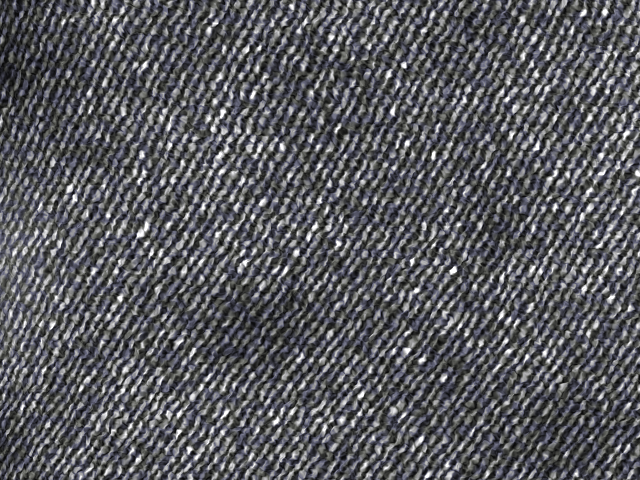
A WebGL 1 fragment shader for this texture:

```glsl
precision highp float;

uniform vec2 u_resolution;

#define WALES 57.0          // diagonal ribs across the width
#define ROWS 54.0           // stitch rows over the height
#define ROW_SHIFT 0.51      // sideways step of the twill per row, in wales
#define STITCH_LEAN 0.32    // slant of one stitch, in wales per row
#define STITCH_SIZE vec2(0.40, 0.95)  // half width in wales, half length in rows
#define GAP_TONE 0.165      // darkness between stitches
#define BLEACH 0.34         // extra light on the most worn stitches
#define FIBRE 0.70          // streaks along the yarn
#define GRAIN 0.26          // fine fuzz over everything
#define COOL_TINT vec3(0.955, 0.965, 1.16)
#define WARM_TINT vec3(1.0, 1.015, 0.965)

float hash(vec2 p) {
    return fract(sin(dot(p, vec2(127.1, 311.7))) * 43758.545);
}

vec2 gradient(vec2 cell) {
    float angle = 6.28318 * hash(cell);
    return vec2(cos(angle), sin(angle));
}

float gradientNoise(vec2 p) {
    vec2 i = floor(p);
    vec2 f = fract(p);
    vec2 w = f * f * f * (f * (f * 6.0 - 15.0) + 10.0);
    vec2 e = vec2(1.0, 0.0);
    float a = dot(gradient(i), f);
    float b = dot(gradient(i + e.xy), f - e.xy);
    float c = dot(gradient(i + e.yx), f - e.yx);
    float d = dot(gradient(i + e.xx), f - e.xx);
    return mix(mix(a, b, w.x), mix(c, d, w.x), w.y);
}

// Two independent noises as an offset
vec2 wobble(vec2 p) {
    return vec2(gradientNoise(p), gradientNoise(p + 63.0));
}

// Soft elliptical patch, 1 at its centre
float patchAt(vec2 uv, vec2 centre, vec2 radius) {
    vec2 q = (uv - centre) / radius;
    return exp(-dot(q, q));
}

// Cloth bends: tighter ribs at the left, flatter diagonals at the bottom
vec2 drape(vec2 uv) {
    float lift = uv.y - 0.5;
    float bend = 0.10 * lift * lift - 0.03 * exp(-12.0 * uv.x);
    return uv + vec2(bend, 0.0) + 0.012 * wobble(uv * 3.0);
}

// Brightest of the overlapping slanted stitches around a point
float stitches(vec2 g) {
    float tone = 0.0;
    for (int j = -1; j <= 1; j++) {
        float row = floor(g.y) + float(j);
        float dy = g.y - row - 0.5;
        float x = g.x - ROW_SHIFT * row - STITCH_LEAN * dy;
        vec2 id = vec2(floor(x), row);
        vec2 d = vec2(fract(x) - 0.5, dy);
        d += vec2(0.18, 0.30) * (vec2(hash(id + 3.7), hash(id + 8.3)) - 0.5);

        float body = 1.0 - smoothstep(0.15, 1.0, length(d / STITCH_SIZE));
        float worn = pow(hash(id + 21.9), 4.0);
        float yarn = 0.27 + 0.32 * hash(id) + BLEACH * worn;
        tone = max(tone, body * yarn);
    }
    return tone;
}

// Broad folds and faded areas
float shading(vec2 uv) {
    float s = 1.0 + 0.22 * gradientNoise(uv * vec2(5.0, 4.0) + 5.0);
    s += 0.12 * gradientNoise(uv * vec2(13.0, 10.0));
    s -= 0.38 * patchAt(uv, vec2(0.00, 0.88), vec2(0.10, 0.20));
    s += 0.28 * patchAt(uv, vec2(0.02, 0.42), vec2(0.09, 0.17));
    s -= 0.30 * patchAt(uv, vec2(0.00, 0.08), vec2(0.06, 0.10));
    s -= 0.24 * patchAt(uv, vec2(0.43, 0.31), vec2(0.16, 0.12));
    s += 0.14 * patchAt(uv, vec2(0.33, 0.58), vec2(0.16, 0.11));
    s -= 0.16 * patchAt(uv, vec2(0.76, 0.50), vec2(0.06, 0.10));
    s -= 0.34 * patchAt(uv, vec2(0.88, 0.08), vec2(0.10, 0.10));
    s += 0.16 * patchAt(uv, vec2(0.98, 0.70), vec2(0.08, 0.30));
    return s;
}

void main() {
    vec2 uv = gl_FragCoord.xy / u_resolution;
    vec2 g = drape(uv) * vec2(WALES, ROWS);

    // Uneven yarn tension, then frayed edges
    g += 0.30 * wobble(g * 0.6);
    g += vec2(0.16, 0.30) * wobble(g * vec2(2.6, 2.2) + 29.0);

    // Fibres follow the slant of the yarn
    vec2 yarnSpace = vec2(g.x - STITCH_LEAN * g.y, g.y);
    float fibre = gradientNoise(yarnSpace * vec2(3.6, 1.3));
    float grain = gradientNoise(g * vec2(3.4, 2.8) + 41.0);

    float tone = GAP_TONE + stitches(g) * (1.0 + FIBRE * fibre);
    tone += GRAIN * grain;
    tone *= shading(uv);

    // Haze on the faded left fold
    float haze = patchAt(uv, vec2(0.0, 0.45), vec2(0.08, 0.18));
    tone = mix(tone, 0.44, 0.35 * haze);

    // Blue dye remains in places, bleached yarn turns neutral
    float dye = smoothstep(-0.25, 0.25, gradientNoise(g * vec2(0.9, 0.8) + 9.0));
    vec3 tint = mix(WARM_TINT, COOL_TINT, dye);
    tint = mix(tint, vec3(1.0, 1.0, 1.01), smoothstep(0.42, 0.62, tone));
    gl_FragColor = vec4(clamp(tone * tint, 0.04, 1.0), 1.0);
}
```
